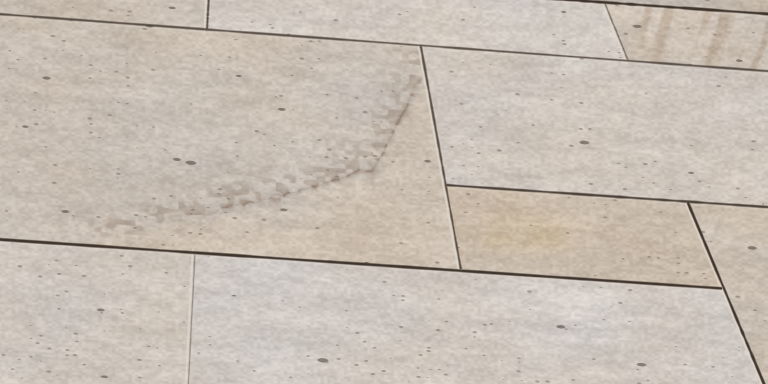
Reproduce this texture procedurally as a Shadertoy shader.

```glsl
// Sandstone paving seen at a slant: ten pale slabs in staggered courses.
// Joints are line segments; the side of each joint selects the slab, then
// layered noise adds bedding, grain, pits, a weathered vein and soft stains.

const vec3 STONE = vec3(0.795, 0.764, 0.734);
const vec3 WARM_SHIFT = vec3(0.010, -0.010, -0.038);
const vec3 JOINT_DARK = vec3(0.25, 0.21, 0.18);
const vec3 RIM_LIGHT = vec3(0.88, 0.85, 0.81);
const vec3 PIT = vec3(0.46, 0.41, 0.38);
const vec3 VEIN = vec3(0.53, 0.45, 0.39);
const float JOINT_HALF = 0.0032;
const float RIM_OFFSET = 0.0065;
const float GRAIN = 0.115;
const float BEDDING = 0.085;
const float SLOPE = 0.07;       // fall of the courses toward the right
const float FORESHORTEN = 1.8;  // vertical squeeze of the stone surface

// Joint ends (x1, y1, x2, y2) in canvas heights: four courses, five uprights
const int JOINTS = 9;
const vec4 JOINT[JOINTS] = vec4[JOINTS](
    vec4(1.400, 1.006, 2.010, 0.963), vec4(-0.01, 0.964, 2.010, 0.814),
    vec4(-0.01, 0.377, 1.878, 0.249), vec4(1.164, 0.518, 2.010, 0.460),
    vec4(0.544, 1.010, 0.539, 0.922), vec4(1.575, 0.992, 1.635, 0.844),
    vec4(1.096, 0.880, 1.200, 0.300), vec4(1.792, 0.471, 1.994, -0.01),
    vec4(0.508, 0.344, 0.490, -0.01));
const float DEPTH[JOINTS] = float[JOINTS](1.0, 0.8, 1.0, 0.9, 0.8, 0.6, 0.8, 1.0, 0.45);

// Brightness offset and warmth of each slab
const vec2 SLAB[10] = vec2[10](
    vec2(-0.05, 0.6), vec2(-0.012, 0.6), vec2(0.025, 0.0), vec2(0.0, 0.7),
    vec2(-0.014, 0.45), vec2(0.012, 0.1), vec2(-0.022, 1.15), vec2(-0.015, 0.8),
    vec2(0.008, 0.1), vec2(0.016, -0.15));

float hash(vec2 p) {
    vec3 q = fract(vec3(p.xyx) * 0.1031);
    q += dot(q, q.yzx + 33.33);
    return fract((q.x + q.y) * q.z);
}

float noise(vec2 p) {
    vec2 i = floor(p), f = fract(p);
    f = f * f * (3.0 - 2.0 * f);
    return mix(mix(hash(i), hash(i + vec2(1, 0)), f.x),
               mix(hash(i + vec2(0, 1)), hash(i + vec2(1, 1)), f.x), f.y);
}

float fbm(vec2 p) {
    float sum = 0.0, gain = 0.5;
    for (int i = 0; i < 4; i++) {
        sum += gain * noise(p);
        p = mat2(1.6, 1.2, -1.2, 1.6) * p + 7.3;
        gain *= 0.5;
    }
    return sum / 0.9375;
}

// Signed distance to a joint's line: negative is below it or to its left
float side(int k, vec2 p) {
    vec2 a = JOINT[k].xy, d = normalize(JOINT[k].zw - a), v = p - a;
    return d.x * v.y - d.y * v.x;
}

int slabAt(vec2 p) {
    if (side(1, p) > 0.0) {
        if (side(0, p) > 0.0 && p.x > 1.4) return 0;
        return side(4, p) < 0.0 ? 1 : side(5, p) < 0.0 ? 2 : 3;
    }
    if (side(2, p) > 0.0 && side(6, p) < 0.0) return 4;
    if (side(3, p) > 0.0 && side(2, p) > 0.0) return 5;
    if (side(7, p) > 0.0 && p.x > 1.7) return 7;
    if (side(2, p) > 0.0) return 6;
    return side(8, p) < 0.0 ? 8 : 9;
}

// Sparse round pits, one candidate per cell
float pits(vec2 p, float density, float aa) {
    vec2 cell = floor(p);
    vec2 centre = 0.3 + 0.4 * vec2(hash(cell + 3.1), hash(cell + 8.7));
    float radius = 0.08 + 0.18 * hash(cell + 5.9);
    float d = length(fract(p) - centre) - radius;
    return step(hash(cell), density) * (1.0 - smoothstep(-aa, aa, d));
}

float blob(vec2 p, vec2 centre, vec2 size) {
    vec2 q = (p - centre) / size;
    return exp(-dot(q, q));
}

void mainImage(out vec4 fragColor, in vec2 fragCoord) {
    float px = 1.0 / iResolution.y;
    vec2 p = fragCoord * px;
    int id = slabAt(p);
    vec2 s = vec2(p.x, (p.y + SLOPE * p.x) * FORESHORTEN) + float(id) * 5.7;

    // Slab tint, bedding bands and grain
    vec3 col = STONE + SLAB[id].x + WARM_SHIFT * (SLAB[id].y + 1.4 * (fbm(s * 4.0) - 0.5));
    col += BEDDING * (fbm(s * vec2(7.0, 20.0)) - 0.5);
    col += GRAIN * (0.6 * noise(s * vec2(115.0, 95.0)) + 0.4 * noise(s * vec2(48.0, 65.0)) - 0.5);
    float worn = smoothstep(0.4, 0.7, fbm(s * 3.0 + 20.0));
    col = mix(col, PIT, 0.50 * pits(s * vec2(42.0, 48.0), 0.02 + 0.07 * worn, 48.0 * px));
    col = mix(col, PIT * 0.8, 0.65 * pits(s * vec2(18.0, 26.0), 0.018, 26.0 * px));

    // Weathered vein climbing the large slab
    if (id == 4) {
        float bend = 1.6 * max(p.x - 0.965, 0.0);
        float d = p.y - (0.32 + 0.24 * p.x + bend) + 0.05 * (fbm(p * 14.0) - 0.5);
        d /= p.x > 0.965 ? 2.1 : 1.03;
        float reach = smoothstep(0.22, 0.75, p.x) * (1.0 - smoothstep(0.72, 0.86, p.y));
        float crumble = smoothstep(0.40, 0.70, noise(s * vec2(55.0, 45.0)));
        col = mix(col, VEIN, reach * exp(-abs(d) / 0.005) * mix(0.65, crumble, 0.5));
        float band = exp(-abs(d - 0.025) / 0.035) * smoothstep(0.1, 0.3, p.x);
        col = mix(col, VEIN, 0.38 * band * crumble);
        col += smoothstep(0.0, 0.03, -d) * (0.012 + 0.4 * WARM_SHIFT);
    }

    // Steep ribbons, ochre stain and pale bloom
    if (id == 3) {
        float ribbon = noise(vec2((p.x - 0.28 * p.y) * 42.0 + 2.0 * fbm(p * 5.0), p.y * 4.0));
        col -= vec3(0.07, 0.085, 0.10) * smoothstep(0.5, 0.85, ribbon);
    }
    if (id == 6) col += vec3(0.02, 0.0, -0.06) * blob(p, vec2(1.36, 0.39), vec2(0.12, 0.05)) * fbm(s * 9.0) * 2.0;
    if (id == 9) col += 0.10 * blob(p, vec2(1.47, 0.205), vec2(0.16, 0.035)) * fbm(s * 9.0);

    // Joints: shadowed gap with a lit rim on its lower or left side
    float gap = 0.0, rim = 0.0;
    for (int k = 0; k < JOINTS; k++) {
        vec2 a = JOINT[k].xy, ab = JOINT[k].zw - a;
        float t = clamp(dot(p - a, ab) / dot(ab, ab), 0.0, 1.0);
        float d = length(p - a - ab * t);
        float width = JOINT_HALF * DEPTH[k] * (0.75 + 0.5 * noise(vec2(t * 30.0, float(k))));
        gap = max(gap, DEPTH[k] * (1.0 - smoothstep(width - px, width + px, d)));
        float upright = k > 3 ? 0.75 : 0.25;
        float edge = exp(-pow((side(k, p) + RIM_OFFSET) / 0.003, 2.0));
        rim = max(rim, upright * edge * (1.0 - smoothstep(0.009, 0.012, d)));
    }
    col = mix(col, RIM_LIGHT, rim);
    col = mix(col, JOINT_DARK, gap);
    fragColor = vec4(clamp(col, 0.0, 1.0), 1.0);
}
```
